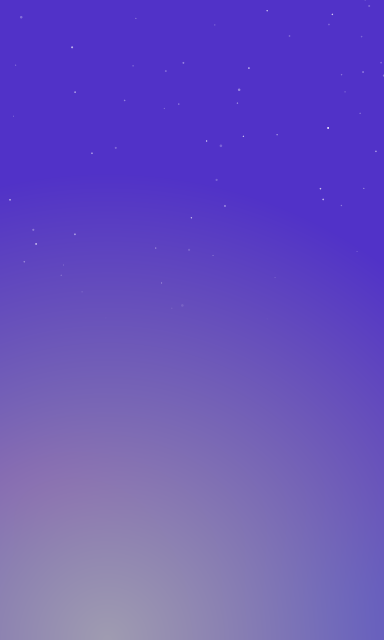
This background is drawn by a WebGL 2 fragment shader. Its source:

```glsl
#version 300 es
precision highp float;

uniform vec2 u_resolution;
out vec4 outColor;

const vec3 NIGHT = vec3(0.317, 0.196, 0.783);
const vec3 HAZE = vec3(0.625, 0.610, 0.693);
const vec3 STARLIGHT = vec3(0.95, 0.93, 1.0);

vec3 hash3(vec2 cell, float seed) {
  vec3 p = fract(vec3(cell, seed) * vec3(0.1031, 0.1030, 0.0973));
  p += dot(p, p.yxz + 33.33);
  return fract((p.xxy + p.yzz) * p.zyx);
}

float glow(vec2 p, vec2 center, vec2 size) {
  vec2 d = (p - center) / size;
  return exp(-dot(d, d));
}

// Round haze rising from a point on the lower edge
vec3 skyColor(vec2 p, vec2 center, float radius) {
  float t = clamp(1.0 - length(p - center) / radius, 0.0, 1.0);
  float blueFade = 1.0 - pow(1.0 - t, 2.4);
  return mix(NIGHT, HAZE, vec3(t, t, blueFade));
}

// One jittered star per chosen cell, kept clear of the cell borders
float starLayer(vec2 p, float cellSize, float density, float radius, float seed, float pixel) {
  vec2 cell = floor(p / cellSize);
  vec3 place = hash3(cell, seed);
  vec3 look = hash3(cell, seed + 17.0);
  vec2 star = (cell + 0.1 + 0.8 * place.xy) * cellSize;
  float size = radius * mix(0.65, 1.2, look.x);
  float disc = 1.0 - smoothstep(size - 0.6 * pixel, size + 0.6 * pixel, length(p - star));
  return disc * step(place.z, density) * mix(0.25, 1.0, look.y * look.y);
}

void main() {
  vec2 p = gl_FragCoord.xy / u_resolution.y;
  float width = u_resolution.x / u_resolution.y;
  float pixel = 1.0 / u_resolution.y;

  vec3 color = skyColor(p, vec2(0.28 * width, 0.0), 0.73);

  // Rosy tint on the left, cool tint in the lower right corner
  color += vec3(0.030, -0.012, -0.005) * glow(p, vec2(0.08 * width, 0.25), vec2(0.20, 0.09));
  color += vec3(-0.035, 0.010, 0.025) * glow(p, vec2(width, 0.03), vec2(0.18, 0.16));

  // Stars thin out toward the haze
  float height = smoothstep(0.46, 0.78, p.y);
  float stars = 0.0;
  for (int i = 0; i < 3; i++) {
    float layer = float(i);
    float cellSize = 0.058 + 0.021 * layer;
    float density = mix(0.15, 0.50, height);
    float radius = 0.0011 + 0.0003 * layer;
    stars = max(stars, starLayer(p, cellSize, density, radius, 3.0 + 11.0 * layer, pixel));
  }
  stars *= smoothstep(0.46, 0.62, p.y) * mix(0.6, 1.0, height);

  outColor = vec4(mix(color, STARLIGHT, stars), 1.0);
}
```
